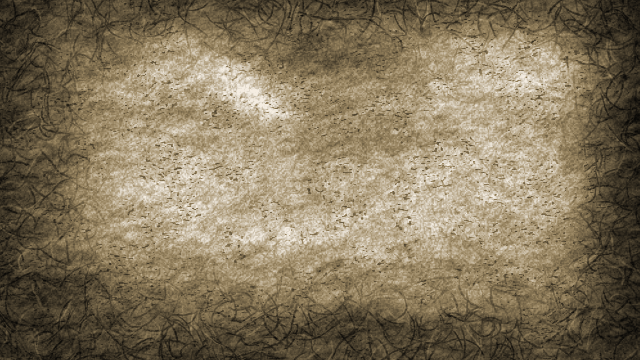
This texture is drawn by a Shadertoy shader. Its source:

```glsl
// Aged sepia paper: a bright, worn centre fading to dark fibrous borders.
// Soft blobs and edge ramps set the tone; stretched noise adds grain and stains,
// and random circular arcs scattered on grids form the hair-like fibres.

float hash(vec2 p) {
    vec3 q = fract(vec3(p.xyx) * 0.1031);
    q += dot(q, q.yzx + 33.33);
    return fract((q.x + q.y) * q.z);
}

float noise(vec2 p) {
    vec2 i = floor(p), f = fract(p);
    f = f * f * (3.0 - 2.0 * f);
    float low = mix(hash(i), hash(i + vec2(1, 0)), f.x);
    float high = mix(hash(i + vec2(0, 1)), hash(i + vec2(1, 1)), f.x);
    return mix(low, high, f.y);
}

float fbm(vec2 p) {
    float sum = 0.0, amp = 0.5;
    for (int i = 0; i < 5; i++) {
        sum += amp * noise(p);
        p = 2.03 * p + 17.3;
        amp *= 0.5;
    }
    return sum;
}

vec2 rotate(vec2 p, float a) {
    float c = cos(a), s = sin(a);
    return vec2(c * p.x + s * p.y, c * p.y - s * p.x);
}

// Soft elliptical spot, tilted by an angle.
float blob(vec2 p, vec2 centre, vec2 size, float angle) {
    vec2 d = rotate(p - centre, angle) / size;
    return exp(-dot(d, d));
}

// Coverage of curved strands, one random arc per grid cell.
float fibres(vec2 p, float cell, float width, float pixel, float seed) {
    vec2 g = p / cell, base = floor(g);
    float cover = 0.0;
    for (int y = -1; y <= 1; y++)
    for (int x = -1; x <= 1; x++) {
        vec2 id = base + vec2(x, y);
        vec2 key = id + seed * 19.7 + 60.0;
        vec2 middle = id + vec2(hash(key), hash(key + 31.4));
        float radius = mix(0.35, 2.2, hash(key + 57.1));
        float turn = 6.2832 * hash(key + 83.9);
        vec2 d = rotate(g - middle, turn) + vec2(radius, 0.0);
        float along = abs(atan(d.y, d.x)) * radius;
        float taper = 1.0 - smoothstep(0.35, 0.8, along);
        float dist = abs(length(d) - radius) * cell;
        float line = 1.0 - smoothstep(width * 0.4, width + pixel, dist);
        cover = max(cover, line * taper * mix(0.3, 1.0, hash(key + 7.7)));
    }
    return cover;
}

// Darkened borders, uneven from side to side.
float borderLight(vec2 p, float width) {
    float sides = smoothstep(-0.14, 0.40, p.x) * smoothstep(-0.03, 0.27, width - p.x);
    return sides * smoothstep(-0.14, 0.25, 1.0 - p.y) * smoothstep(-0.18, 0.39, p.y);
}

// Large worn highlights and dusky smudges.
float patches(vec2 p) {
    float t = 0.22 * blob(p, vec2(0.69, 0.74), vec2(0.16, 0.05), -0.58);
    t += 0.17 * blob(p, vec2(0.50, 0.48), vec2(0.23, 0.12), 0.1);
    t += 0.15 * blob(p, vec2(0.80, 0.35), vec2(0.24, 0.06), 0.0);
    t += 0.14 * blob(p, vec2(1.13, 0.42), vec2(0.15, 0.12), 0.6);
    t += 0.11 * blob(p, vec2(1.38, 0.50), vec2(0.22, 0.18), 0.0);
    t += 0.17 * blob(p, vec2(1.38, 0.84), vec2(0.24, 0.12), -0.3);
    t += 0.10 * blob(p, vec2(0.48, 0.85), vec2(0.13, 0.08), 0.4);
    t += 0.08 * blob(p, vec2(0.85, 0.20), vec2(0.20, 0.06), -0.2);
    t += 0.07 * blob(p, vec2(1.22, 0.18), vec2(0.16, 0.06), 0.0);
    t -= 0.15 * blob(p, vec2(0.93, 0.83), vec2(0.20, 0.06), -0.1);
    t -= 0.09 * blob(p, vec2(0.93, 0.60), vec2(0.16, 0.06), 0.2);
    t -= 0.11 * blob(p, vec2(1.09, 0.565), vec2(0.04, 0.03), 0.0);
    t -= 0.13 * blob(p, vec2(1.00, 0.10), vec2(0.20, 0.05), 0.0);
    t -= 0.10 * blob(p, vec2(0.25, 0.20), vec2(0.22, 0.10), -0.3);
    return t;
}

// Sepia ramp: warm brown shadows to pale cream.
vec3 sepia(float t) {
    vec3 tint = mix(vec3(1.0, 0.867, 0.62), vec3(1.0, 0.97, 0.92), smoothstep(0.53, 0.95, t));
    return t * tint;
}

void mainImage(out vec4 fragColor, in vec2 fragCoord) {
    vec2 p = fragCoord / iResolution.y;
    float width = iResolution.x / iResolution.y, pixel = 1.0 / iResolution.y;

    // Broad tone, with slanted stains
    vec2 q = p + 0.05 * (vec2(fbm(p * 6.0), fbm(p * 6.0 + 40.0)) - 0.48);
    float light = borderLight(q, width);
    float tone = 0.16 + 0.52 * light + patches(q);
    vec2 slant = rotate(q, 0.12);
    tone += 0.16 * (fbm(slant * vec2(7.0, 17.0) + 5.0) - 0.48);
    tone += 0.30 * (fbm(slant * vec2(24.0, 55.0) + 9.0) - 0.48);

    // Fibres, dense at the borders and faint in the centre
    float edge = 1.0 - smoothstep(0.35, 1.0, light);
    float dark = 0.0;
    for (int i = 0; i < 6; i++) {
        float k = float(i);
        dark = max(dark, fibres(q, 0.05 + 0.02 * k, 0.0016, pixel, k));
    }
    float pale = fibres(q, 0.07, 0.0015, pixel, 8.0);
    tone *= 1.0 - dark * mix(0.10, 0.55, edge);
    tone += 0.13 * pale * edge;

    // Short dark flecks and fine paper grain
    float fleck = smoothstep(0.72, 0.92, noise(slant * vec2(110.0, 250.0)));
    tone *= 1.0 - 0.40 * fleck * smoothstep(0.25, 0.65, noise(p * 17.0 + 3.0));
    float grain = noise(p * 280.0) + 0.7 * noise(rotate(p, 0.6) * vec2(90.0, 190.0)) - 0.85;
    tone += (0.10 + 0.08 * light) * grain;
    fragColor = vec4(sepia(clamp(tone, 0.04, 0.96)), 1.0);
}
```
